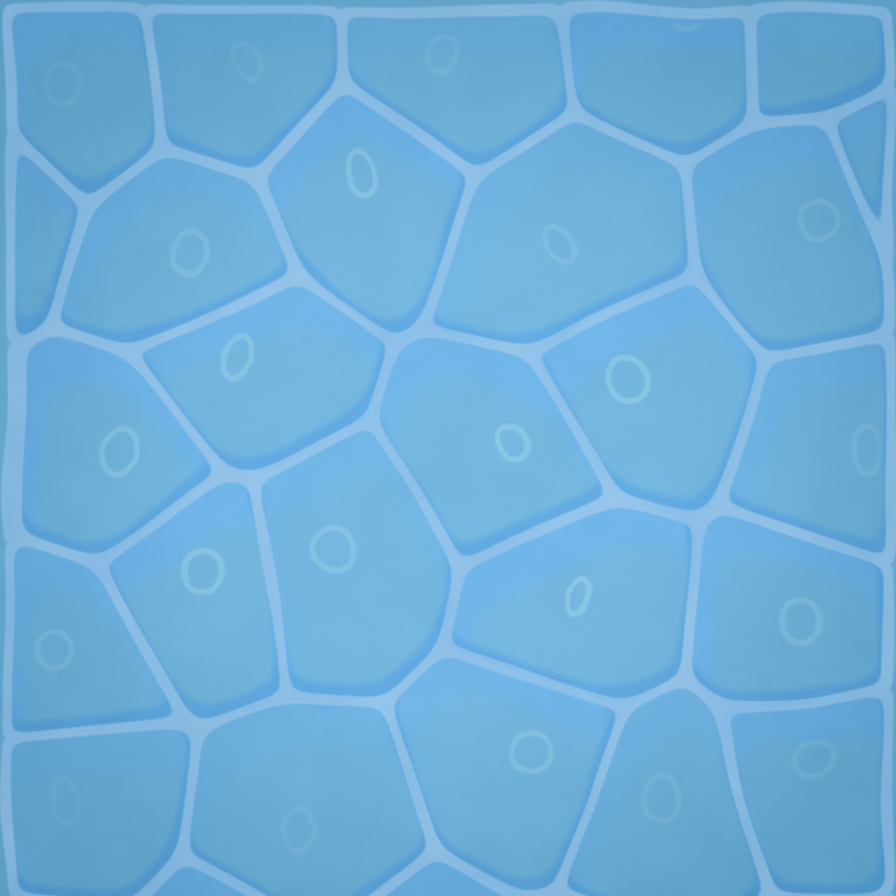
Write a WebGL 2 fragment shader that draws this pattern.

```glsl
#version 300 es
precision highp float;
// Painted blue plant tissue: pale walls, shaded rounded cells and ring nuclei.
uniform vec2 u_resolution;
out vec4 fragColor;

const float CELLS = 4.7;

vec2 hash2(vec2 p) {
    vec3 q = fract(p.xyx * vec3(0.1031, 0.1030, 0.0973));
    q += dot(q, q.yzx + 33.33);
    return fract((q.xx + q.yz) * q.zy);
}

float noise(vec2 p) {
    vec2 i = floor(p), f = fract(p);
    f = f * f * (3.0 - 2.0 * f);
    return mix(mix(hash2(i).x, hash2(i + vec2(1, 0)).x, f.x),
               mix(hash2(i + vec2(0, 1)).x, hash2(i + vec2(1, 1)).x, f.x), f.y);
}

// Jittered, row-staggered cell centre in canvas units
vec2 seedPoint(vec2 id) {
    vec2 jitter = (hash2(id + 37.0) - 0.5) * vec2(0.6, 0.56);
    return (id + 0.5 + jitter + vec2(0.5 * mod(id.y, 2.0), 0.0)) / CELLS;
}

// Exponential sums for smooth minima: x wall, y lower shadow, z upper light
vec3 edgeTerms(float dist, vec2 normal) {
    float shadow = dist - dot(normal, vec2(0.003, -0.011)) - 0.004;
    float light = dist - dot(normal, vec2(-0.012, 0.036));
    return exp(-vec3(dist, shadow, light) / vec3(0.006, 0.010, 0.014));
}

// Signed distance to an ellipse, first-order accurate
float ellipse(vec2 p, vec2 radius) {
    float k = length(p / radius);
    return k * (k - 1.0) / max(length(p / (radius * radius)), 0.001);
}

void main() {
    vec2 uv = gl_FragCoord.xy / u_resolution;
    float pixel = 1.0 / min(u_resolution.x, u_resolution.y);
    vec2 p = uv + 0.009 * (vec2(noise(uv * 9.0), noise(uv * 9.0 + 50.0)) - 0.5);

    // Nearest cell
    vec2 base = floor(p * CELLS), cell = base, centre = vec2(0);
    float nearest = 10.0;
    for (int y = -2; y <= 2; y++)
    for (int x = -2; x <= 2; x++) {
        vec2 id = base + vec2(x, y);
        vec2 seed = seedPoint(id);
        float dist = distance(p, seed);
        if (dist < nearest) { nearest = dist; cell = id; centre = seed; }
    }

    // Smooth distances to all walls of the cell, then to the outer frame
    vec3 sums = vec3(0);
    for (int y = -2; y <= 2; y++)
    for (int x = -2; x <= 2; x++) {
        if (x == 0 && y == 0) continue;
        vec2 other = seedPoint(cell + vec2(x, y));
        vec2 normal = normalize(other - centre);
        sums += edgeTerms(dot(0.5 * (other + centre) - p, normal), normal);
    }
    sums += edgeTerms(p.x - 0.010, vec2(-1, 0));
    sums += edgeTerms(0.991 - p.x, vec2(1, 0));
    sums += edgeTerms(0.989 - p.y, vec2(0, 1));
    vec3 d = -log(sums) * vec3(0.006, 0.010, 0.014);
    float inside = smoothstep(-0.004, 0.004, d.x);

    // Cell body with a broad upper glow and a narrow lower shadow
    vec2 random = hash2(cell + 11.0);
    vec2 traits = hash2(cell + 71.0);
    vec3 color = vec3(0.457, 0.716, 0.870);
    float glow = 1.0 - smoothstep(-0.006, 0.022, d.z + 0.012 * (noise(p * 14.0) - 0.5));
    color = mix(color, vec3(0.445, 0.717, 0.922), glow * inside * mix(0.5, 1.0, random.x));
    float shade = 1.0 - smoothstep(-0.004, 0.006, d.y + 0.005 * (noise(p * 20.0) - 0.5));
    color = mix(color, vec3(0.380, 0.668, 0.888), shade * inside * 0.92);

    // Tilted ring nucleus
    float vignette = smoothstep(0.20, 0.68, length(uv - vec2(0.5, 0.48)));
    float tilt = mix(-0.65, 0.5, traits.x);
    vec2 q = mat2(cos(tilt), sin(tilt), -sin(tilt), cos(tilt)) * (p - centre - vec2(0.0, 0.010));
    q.x += 0.004 * (noise(q * 60.0 + cell * 7.0) - 0.5);
    vec2 radius = vec2(mix(0.011, 0.022, traits.y), mix(0.020, 0.026, random.y));
    float ring = 1.0 - smoothstep(0.0015, 0.0040 + pixel, abs(ellipse(q, radius)));
    float ringStrength = mix(0.45, 0.95, random.x) * (1.0 - 0.6 * vignette);
    color = mix(color, vec3(0.555, 0.785, 0.900), ring * ringStrength * smoothstep(0.006, 0.018, d.x));

    // Pale walls, thicker at the junctions
    float halfWidth = 0.0042 + 0.0022 * noise(uv * 11.0 + 20.0);
    float wall = 1.0 - smoothstep(halfWidth - 0.0012, halfWidth + 0.0012 + pixel, abs(d.x));
    color = mix(color, vec3(0.590, 0.772, 0.918), wall * mix(0.75, 1.0, noise(uv * 16.0)));

    // Darker surroundings and faint paint mottling
    color *= mix(vec3(1), vec3(0.80, 0.865, 0.885), vignette * (1.0 - 0.35 * wall));
    color += 0.012 * (noise(uv * 24.0) - 0.5) + 0.006 * (noise(uv * 90.0) - 0.5);
    fragColor = vec4(color, 1.0);
}
```
